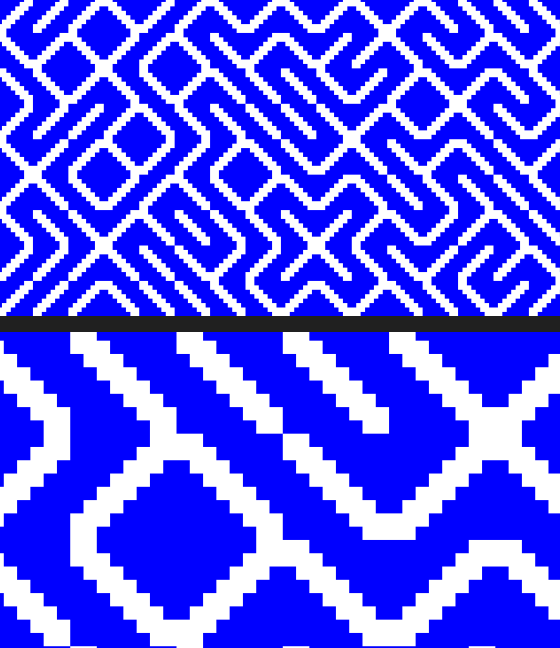
Top, the full canvas; bottom, a detail of the centre.
Reproduce this pattern procedurally as a Shadertoy shader.

```glsl
const vec3 BLUE = vec3(0.0, 0.0, 1.0);
const vec3 WHITE = vec3(1.0);
const float CELLS_HIGH = 8.92;      // maze cells over the canvas height
const float DOTS = 8.0;             // square dots along each cell side
const float FALLING_SHARE = 0.58;   // chance of a stroke that runs down to the right
const vec2 GRID_SHIFT = vec2(0.07, 0.01);

float hash(vec2 p) {
    return fract(sin(dot(p, vec2(127.1, 311.7))) * 43758.5453);
}

// 1 when the dot belongs to its cell's diagonal stroke, else 0
float strokeDot(vec2 dotId, float fallingShare) {
    vec2 cell = floor((dotId + 0.5) / DOTS);
    vec2 local = dotId - cell * DOTS;
    bool falling = hash(cell + 17.0) < fallingShare;
    float row = falling ? DOTS - 1.0 - local.y : local.y;
    return 1.0 - step(1.5, abs(local.x - row));
}

// Coverage of the stroke dots under a square footprint, for smooth edges
float strokeCoverage(vec2 p, float footprint, float fallingShare) {
    vec2 corner = floor(p - 0.5);
    vec2 blend = clamp((p - corner - 1.0) / footprint + 0.5, 0.0, 1.0);
    vec2 e = vec2(1.0, 0.0);
    float lower = mix(strokeDot(corner, fallingShare),
                      strokeDot(corner + e.xy, fallingShare), blend.x);
    float upper = mix(strokeDot(corner + e.yx, fallingShare),
                      strokeDot(corner + e.xx, fallingShare), blend.x);
    return mix(lower, upper, blend.y);
}

void mainImage(out vec4 fragColor, in vec2 fragCoord) {
    float dotsPerPixel = CELLS_HIGH * DOTS / iResolution.y;
    vec2 p = fragCoord * dotsPerPixel + GRID_SHIFT * DOTS;
    float ink = strokeCoverage(p, dotsPerPixel, FALLING_SHARE);
    fragColor = vec4(mix(BLUE, WHITE, ink), 1.0);
}
```
